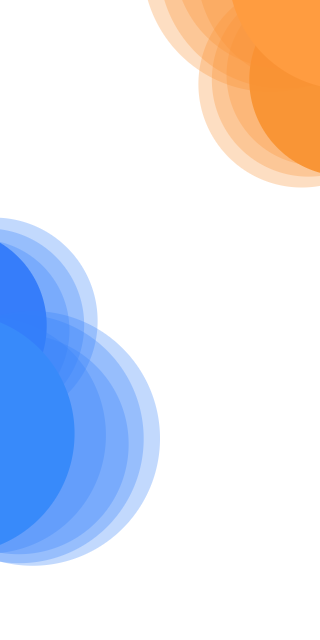
Write a Shadertoy shader that draws this background.

```glsl
#define LAYER_ALPHA 0.3
#define EDGE_PIXELS 1.0
#define PAPER vec3(1.0)
#define BLUE_TINT vec3(0.20, 0.50, 0.98)
#define BLUE_SMALL vec3(0.21, 0.49, 0.98)
#define BLUE_LARGE vec3(0.22, 0.54, 0.98)
#define ORANGE_TINT vec3(0.98, 0.57, 0.20)
#define ORANGE_SMALL vec3(0.975, 0.585, 0.21)
#define ORANGE_LARGE vec3(1.0, 0.61, 0.25)

const int SMALL_COUNT = 4;
const int TOTAL_COUNT = 9;

// Offset from the cluster anchor (xy) and radius (z), in canvas widths
const vec3 DISCS[TOTAL_COUNT] = vec3[TOTAL_COUNT](
    // Small cluster
    vec3( 0.000,  0.000, 0.323),
    vec3(-0.021, -0.013, 0.302),
    vec3(-0.049, -0.029, 0.284),
    vec3(-0.138, -0.014, 0.302),
    // Large cluster
    vec3( 0.000,  0.000, 0.398),
    vec3(-0.042, -0.001, 0.389),
    vec3(-0.044, -0.018, 0.344),
    vec3(-0.141,  0.010, 0.370),
    vec3(-0.245,  0.015, 0.376)
);

float discMask(vec2 p, float radius) {
    float edge = EDGE_PIXELS / iResolution.x;
    return clamp(0.5 - (length(p) - radius) / edge, 0.0, 1.0);
}

// Translucent discs first, then an opaque core
vec3 drawCluster(vec3 color, vec2 local, int first, int last, vec3 tint, vec3 core) {
    for (int i = first; i < last; i++) {
        bool isCore = i == last - 1;
        float mask = discMask(local - DISCS[i].xy, DISCS[i].z);
        color = mix(color, isCore ? core : tint, mask * (isCore ? 1.0 : LAYER_ALPHA));
    }
    return color;
}

// A small cluster overlapped by a large one; facing -1 turns both half way round
vec3 drawPair(vec3 color, vec2 p, vec2 smallAnchor, vec2 largeAnchor, float facing,
              vec3 tint, vec3 smallCore, vec3 largeCore) {
    color = drawCluster(color, facing * (p - smallAnchor), 0, SMALL_COUNT, tint, smallCore);
    return drawCluster(color, facing * (p - largeAnchor), SMALL_COUNT, TOTAL_COUNT, tint, largeCore);
}

void mainImage(out vec4 fragColor, in vec2 fragCoord) {
    vec2 p = fragCoord / iResolution.x;
    vec3 color = PAPER;

    // Left edge
    color = drawPair(color, p, vec2(-0.018, 0.997), vec2(0.102, 0.630), 1.0,
                     BLUE_TINT, BLUE_SMALL, BLUE_LARGE);

    // Top right corner
    color = drawPair(color, p, vec2(0.943, 1.737), vec2(0.844, 2.111), -1.0,
                     ORANGE_TINT, ORANGE_SMALL, ORANGE_LARGE);

    fragColor = vec4(color, 1.0);
}
```
